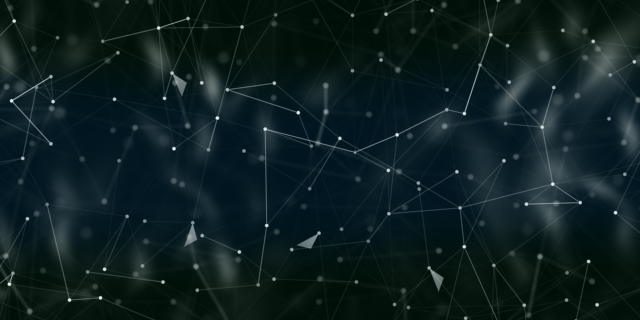
This background is drawn by a WebGL 1 fragment shader. Its source:

```glsl
precision highp float;
// A web of glowing nodes joined by hairlines over a dark navy and green field.
// Jittered grid cells give the nodes, and hashed cell offsets give the links;
// wider, fainter copies of the web and warped soft blobs add out-of-focus depth.

uniform vec2 u_resolution;

vec2 hash2(vec2 c) {
  vec2 s = vec2(dot(c, vec2(127.1, 311.7)), dot(c, vec2(269.5, 183.3)));
  return fract(sin(s) * 43758.5);
}

vec2 nodeAt(vec2 cell, float size, float seed) {
  return (cell + 0.02 + 0.96 * hash2(cell + seed)) * size;
}

float segmentDistance(vec2 p, vec2 a, vec2 b) {
  vec2 ab = b - a;
  float t = clamp(dot(p - a, ab) / max(dot(ab, ab), 1e-6), 0.0, 1.0);
  return length(p - a - ab * t);
}

// Nodes and links: x holds the line light, y the dot light.
vec2 network(vec2 p, float size, float lineRadius, float dotRadius, float seed) {
  vec2 home = floor(p / size);
  vec2 light = vec2(0.0);
  float pixel = 1.0 / u_resolution.y;
  float lineEdge = max(lineRadius, 0.85 * pixel);
  for (int j = -2; j <= 2; j++) {
    for (int i = -2; i <= 2; i++) {
      vec2 cell = home + vec2(float(i), float(j));
      vec2 a = nodeAt(cell, size, seed);
      float glow = hash2(cell + seed + 7.3).x;
      float disc = 1.0 - smoothstep(dotRadius * 0.4, dotRadius + 0.4 * pixel, length(p - a));
      light.y = max(light.y, disc * (0.4 + 0.6 * glow));
      // Bright nodes act as hubs with a fan of stronger links.
      for (int k = 0; k < 6; k++) {
        vec2 key = cell + seed + 19.7 * float(k + 1);
        vec2 b = nodeAt(cell + floor(hash2(key) * 5.0) - 2.0, size, seed);
        float strength = hash2(key + 3.1).y;
        strength *= strength * (0.1 + 1.1 * glow * glow);
        strength *= 1.0 - smoothstep(0.8, 3.2, length(b - a) / size);
        light.x += strength * (1.0 - smoothstep(0.0, lineEdge, segmentDistance(p, a, b)));
      }
    }
  }
  return light;
}

// Signed distance to the line a-b, positive on its left side.
float leftOf(vec2 p, vec2 a, vec2 b) {
  vec2 d = normalize(b - a);
  return d.x * (p.y - a.y) - d.y * (p.x - a.x);
}

// Rare translucent triangles hanging from nodes of the sharp web.
float shards(vec2 p, float size, float seed) {
  float light = 0.0;
  float edge = 0.8 / u_resolution.y;
  for (int j = -1; j <= 1; j++) {
    for (int i = -1; i <= 1; i++) {
      vec2 cell = floor(p / size) + vec2(float(i), float(j));
      vec2 pick = hash2(cell + seed + 41.0);
      float angle = 6.283 * pick.y;
      vec2 a = nodeAt(cell, size, seed);
      vec2 b = a + 0.08 * vec2(cos(angle), sin(angle));
      vec2 c = a + 0.055 * vec2(cos(angle + 0.6), sin(angle + 0.6));
      float inside = min(leftOf(p, a, b), min(leftOf(p, b, c), leftOf(p, c, a)));
      float fade = 1.0 - 4.0 * length(p - a);
      light += step(0.95, pick.x) * smoothstep(-edge, edge, inside) * fade;
    }
  }
  return light;
}

// Smoky patches: mostly upright Gaussian blobs in a sine-warped domain.
float haze(vec2 p, float size, float seed) {
  p += 0.035 * sin(p.yx * 9.0 + vec2(1.0, 4.0)) + 0.013 * sin(p.yx * 29.0 + vec2(2.0, 0.5));
  float light = 0.0;
  for (int j = -1; j <= 1; j++) {
    for (int i = -1; i <= 1; i++) {
      vec2 cell = floor(p / size) + vec2(float(i), float(j));
      vec2 trait = hash2(cell + seed + 25.0);
      float angle = 1.8 * (trait.y - 0.5);
      vec2 d = (p - nodeAt(cell, size, seed)) / size;
      d = vec2(cos(angle) * d.x + sin(angle) * d.y, cos(angle) * d.y - sin(angle) * d.x);
      d /= vec2(0.2, 0.44);
      light += pow(trait.x, 3.0) * exp(-dot(d, d));
    }
  }
  return light;
}

void main() {
  vec2 p = gl_FragCoord.xy / u_resolution.y;
  vec2 uv = gl_FragCoord.xy / u_resolution;

  // Navy band fading into near-black green above and below.
  float height = abs(uv.y - 0.5 + 0.03 * sin(uv.x * 5.0));
  float band = 1.0 - smoothstep(0.13, 0.4, height);
  vec3 color = mix(vec3(0.0, 0.062, 0.03), vec3(0.0, 0.082, 0.122), band);

  // Out-of-focus depth, densest in a high drift and clear right of the middle.
  float sides = 0.2 + 0.8 * smoothstep(0.03, 0.22, abs(uv.x - 0.57));
  float drift = 0.75 + 0.6 * exp(-pow((uv.y - 0.7) / 0.15, 2.0));
  float veil = sides * drift * (1.0 - 0.65 * smoothstep(0.3, 0.5, height));
  vec2 far = network(p + 5.0, 0.26, 0.03, 0.024, 11.0);
  vec2 middle = network(p + 2.0, 0.16, 0.011, 0.012, 29.0);
  float smoke = 0.38 * haze(p, 0.32, 63.0) + 0.36 * haze(p + 3.0, 0.15, 17.0);
  float blurred = (smoke + 0.09 * far.y + 0.06 * far.x) * veil + 0.03 * far.x;
  blurred += 0.11 * middle.x + 0.22 * middle.y;

  // Crisp web in front.
  vec2 near = network(p, 0.14, 0.0038, 0.007, 3.0);
  float crisp = 0.46 * near.x + 0.55 * shards(p, 0.14, 3.0);
  crisp = max(min(crisp, 0.62), 0.95 * near.y);

  color += (1.0 - color) * blurred * vec3(0.95, 0.98, 0.95);
  color += (1.0 - color) * crisp * vec3(0.95, 0.99, 1.0);
  gl_FragColor = vec4(color, 1.0);
}
```
